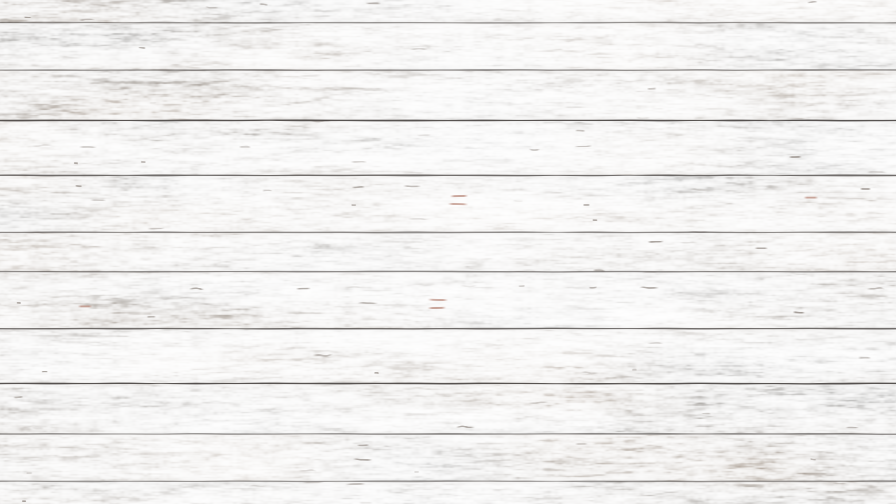
This texture is drawn by a Shadertoy shader. Its source:

```glsl
const int SEAMS = 5;
const int STAINS = 8;
const int SCRATCHES = 3;

// Seam heights above the centre; the layout has half-turn symmetry
const float SEAM_Y[SEAMS] = float[](0.039, 0.152, 0.261, 0.361, 0.455);
const float SEAM_DEPTH[SEAMS] = float[](0.54, 0.70, 0.84, 0.52, 0.48);
const float SEAM_HALF_WIDTH = 0.0014;

// Worn areas: centre, radii
const vec4 STAIN[STAINS] = vec4[](
    vec4(-0.66, 0.44, 0.34, 0.07), vec4(-0.10, 0.39, 0.24, 0.030),
    vec4(-0.60, 0.31, 0.42, 0.05), vec4(-0.42, 0.235, 0.25, 0.025),
    vec4(0.66, 0.253, 0.18, 0.013), vec4(0.50, 0.13, 0.24, 0.026),
    vec4(-0.80, 0.06, 0.14, 0.026), vec4(0.64, 0.108, 0.20, 0.022));

// Red scratches: centre, half length, strength
const vec4 SCRATCH[SCRATCHES] = vec4[](
    vec4(0.022, 0.111, 0.020, 0.60), vec4(0.020, 0.095, 0.022, 0.55),
    vec4(0.720, 0.108, 0.016, 0.60));

const vec3 SHADE_TINT = vec3(0.93, 1.0, 1.07);
const vec3 SEAM_COLOR = vec3(0.23, 0.21, 0.20);
const vec3 RUST_COLOR = vec3(0.66, 0.43, 0.36);
const vec3 FLECK_COLOR = vec3(0.50, 0.46, 0.43);
const float MEDIAN_SHADE = 0.041;
const float SHADE_CONTRAST = 0.74;
const float SHADE_LIMIT = 0.42;
const float FLAKE_SHADE = 0.10;
const vec2 FLECK_CELL = vec2(0.11, 0.028);
const float FLECK_SHARE = 0.18;

float hash(vec2 p) {
    vec3 v = fract(vec3(p.xyx) * 0.1031);
    v += dot(v, v.yzx + 33.33);
    return fract((v.x + v.y) * v.z);
}

float noise(vec2 p) {
    vec2 i = floor(p), f = fract(p);
    f = f * f * (3.0 - 2.0 * f);
    return mix(mix(hash(i), hash(i + vec2(1, 0)), f.x),
               mix(hash(i + vec2(0, 1)), hash(i + vec2(1, 1)), f.x), f.y);
}

// Antialiased horizontal dash with tapered ends
float dash(vec2 d, float halfLength, float halfWidth, float pixel) {
    float taper = 1.0 - smoothstep(0.4, 1.0, abs(d.x) / halfLength);
    return taper * (1.0 - smoothstep(halfWidth, halfWidth + pixel, abs(d.y)));
}

float stainAmount(vec2 p) {
    float amount = 0.0;
    for (int i = 0; i < STAINS; i++) {
        vec2 d = (p - STAIN[i].xy) / STAIN[i].zw;
        amount += exp(-dot(d, d));
    }
    return amount;
}

// Sparse chips, at most one in each cell
float fleckAmount(vec2 p, float pixel) {
    vec2 cell = floor(p / FLECK_CELL);
    vec2 id = cell + 60.0;
    vec2 jitter = vec2(hash(id + 3.1), hash(id + 7.7)) * 0.5 + 0.25;
    vec2 d = p - (cell + jitter) * FLECK_CELL;
    d.y += 0.003 * (noise(p * 70.0 + 40.0) - 0.5);
    float present = step(hash(id), FLECK_SHARE);
    float halfLength = mix(0.004, 0.024, hash(id + 11.3));
    return present * hash(id + 19.1) * dash(d, halfLength, 0.0006, pixel);
}

void mainImage(out vec4 fragColor, in vec2 fragCoord) {
    float pixel = 1.0 / iResolution.y;
    vec2 p = (fragCoord - 0.5 * iResolution.xy) * pixel;
    vec2 folded = p.y < 0.0 ? -p : p;

    // Board index and nearest seam
    float board = 0.0, seamDistance = 1.0, depth = 0.0;
    for (int i = 0; i < SEAMS; i++) {
        float d = abs(folded.y - SEAM_Y[i]);
        if (folded.y > SEAM_Y[i]) board += sign(p.y);
        if (d < seamDistance) { seamDistance = d; depth = SEAM_DEPTH[i]; }
    }
    float boardTone = hash(vec2(board + 20.0, 4.0)) - 0.5;

    // Streaked grain, shifted on each board
    vec2 g = p + vec2(5.0 + 3.7 * (board + 6.0), 3.0);
    g.y += 0.005 * noise(g * vec2(3.0, 9.0));
    float broad = noise(g * vec2(4.0, 24.0));
    float streak = noise(g * vec2(8.0, 80.0));
    float fine = noise(g * vec2(20.0, 175.0));
    float grain = noise(g * vec2(50.0, 310.0));
    float speckle = noise(g * vec2(130.0, 230.0));
    float stain = stainAmount(folded);

    // Paint wear
    float wear = 1.3 * broad + 1.3 * streak + 1.9 * fine + 2.0 * grain + 1.0 * speckle - 3.75;
    wear += stain * (0.65 + 0.5 * streak) + 0.4 * boardTone;
    wear += 0.6 * dot(p, p) - 0.45;
    float shade = MEDIAN_SHADE * exp(SHADE_CONTRAST * wear);
    float flakes = smoothstep(0.62, 0.85, 0.4 * fine + 0.3 * streak + 0.3 * grain);
    shade += FLAKE_SHADE * flakes * (0.25 + min(stain, 1.0));
    shade += 0.04 * exp(-seamDistance / 0.004);
    shade = SHADE_LIMIT * (1.0 - exp(-shade / SHADE_LIMIT));
    float warmth = noise(g * vec2(3.0, 14.0) + 9.0) - 0.5;
    vec3 tint = SHADE_TINT + warmth * vec3(-0.14, 0.0, 0.12);
    vec3 color = 1.0 - shade * tint;

    // Chips and scratches
    color = mix(color, FLECK_COLOR, 0.7 * fleckAmount(p, pixel));
    for (int i = 0; i < SCRATCHES; i++) {
        vec2 d = folded - SCRATCH[i].xy;
        d.y += 0.1 * d.x * (hash(vec2(i, 8)) - 0.5);
        float mark = dash(d, SCRATCH[i].z, 0.0009, pixel);
        color = mix(color, RUST_COLOR, SCRATCH[i].w * mark);
    }

    // Dark gaps between boards
    float halfWidth = SEAM_HALF_WIDTH * (0.6 + 0.8 * noise(vec2(p.x * 14.0 + 30.0, board + 9.0)));
    float gap = clamp((halfWidth - seamDistance) / pixel + 0.5, 0.0, 1.0);
    gap *= min(1.0, 2.0 * halfWidth / pixel);
    color = mix(color, SEAM_COLOR, gap * depth);

    fragColor = vec4(color, 1.0);
}
```
